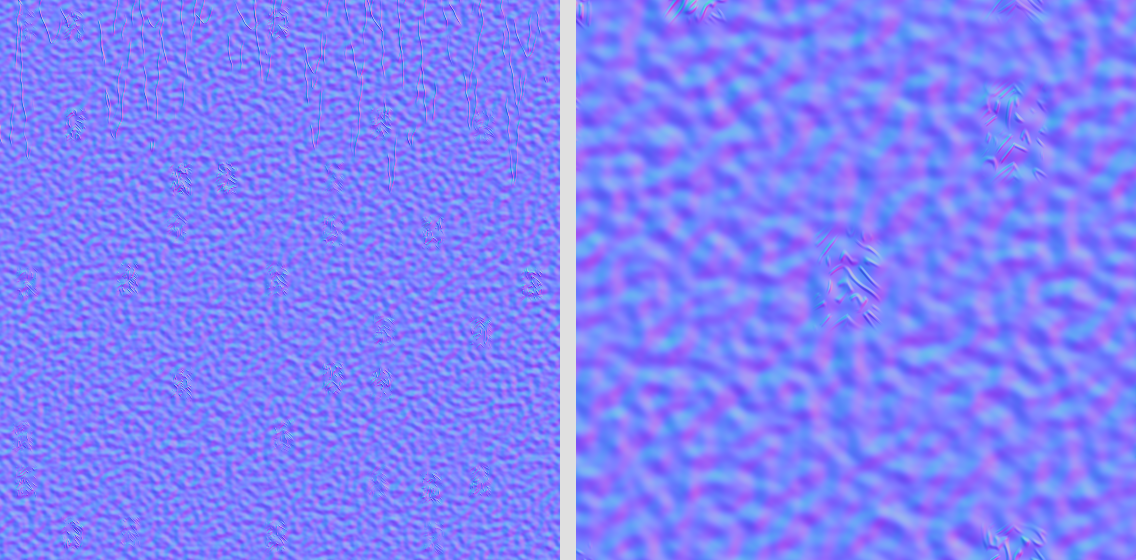
Left, the full canvas; right, a detail of the centre.
This texture map is drawn by a three.js fragment shader. Its source:

```glsl
// Tangent-space normal map of fine rippled plaster with drip outlines at the top and small scuffs
varying vec2 vUv;

vec2 hash2(vec2 p) {
  return fract(sin(vec2(dot(p, vec2(127.1, 311.7)), dot(p, vec2(269.5, 183.3)))) * 43758.5453);
}

float cornerSlope(vec2 cell, vec2 offset) {
  float angle = 6.2832 * hash2(cell).x;
  return dot(vec2(cos(angle), sin(angle)), offset);
}

float gradientNoise(vec2 p) {
  vec2 i = floor(p), f = fract(p);
  vec2 u = f * f * f * (f * (f * 6.0 - 15.0) + 10.0);
  vec2 e = vec2(1.0, 0.0);
  float low = mix(cornerSlope(i, f), cornerSlope(i + e.xy, f - e.xy), u.x);
  float high = mix(cornerSlope(i + e.yx, f - e.yx), cornerSlope(i + e.xx, f - e.xx), u.x);
  return mix(low, high, u.y);
}

// Two turned layers hide the noise lattice
float ripples(vec2 p) {
  vec2 turned = mat2(0.8, 0.6, -0.6, 0.8) * (p * vec2(72.0, 78.0));
  return gradientNoise(p * vec2(71.0, 77.0)) + gradientNoise(turned + 31.7);
}

// Broken outlines of tapering drips hanging from the top edge
float drips(vec2 p) {
  float sum = 0.0;
  for (int i = 0; i < 3; i++) {
    float layer = float(i);
    float columns = 8.0 + 3.0 * layer;
    float x = p.x * columns + 0.37 * layer;
    vec2 r = hash2(vec2(floor(x), layer * 17.0 + 3.0));
    float t = (1.0 - p.y) / mix(0.04, 0.4, r.x * r.x);
    float wobble = 0.006 * gradientNoise(vec2(floor(x) * 7.3, p.y * 40.0));
    float side = (fract(x) - 0.35 - 0.3 * r.y) / columns + wobble;
    float halfWidth = 0.27 / columns * pow(max(1.0 - t, 0.0), 0.7);
    float outline = smoothstep(0.0018, 0.0, abs(abs(side) - halfWidth));
    float gaps = smoothstep(-0.06, 0.1, gradientNoise(p * vec2(25.0, 13.0) + layer * 9.4));
    sum += outline * gaps * smoothstep(1.0, 0.96, t);
  }
  return sum;
}

// Roof-shaped clusters of thin strokes in scattered cells, with short upright nicks
float scuffs(vec2 p) {
  vec2 cell = floor(p * 11.0);
  vec2 r = hash2(cell + 5.3);
  vec2 q = (fract(p * 11.0) - 0.42 - 0.16 * hash2(cell + 41.0)) / 11.0;
  float area = smoothstep(0.032, 0.02, max(abs(q.x) * 1.5, abs(q.y)));
  vec2 bent = vec2(q.x * 45.0, (q.y + 0.9 * abs(q.x)) * 120.0) + cell * 8.7;
  float strokes = smoothstep(0.15, 0.0, abs(gradientNoise(bent)));
  float nicks = smoothstep(0.15, 0.0, abs(gradientNoise(q * vec2(130.0, 50.0) + cell * 5.9)));
  float choice = gradientNoise(q * 70.0 + cell * 3.1);
  float marks = strokes * smoothstep(-0.05, 0.1, choice) + nicks * smoothstep(-0.12, -0.25, choice);
  return step(r.x, 0.27) * mix(0.3, 1.0, r.y) * area * marks;
}

float height(vec2 p) {
  return 0.00245 * ripples(p) + 0.0013 * drips(p) + 0.0014 * scuffs(p);
}

void main() {
  // Central differences turn the height into a surface normal
  vec2 e = vec2(0.001, 0.0);
  vec2 slope = vec2(height(vUv + e.xy) - height(vUv - e.xy),
                    height(vUv + e.yx) - height(vUv - e.yx)) / 0.002;
  vec3 normal = normalize(vec3(-slope, 1.0));
  gl_FragColor = vec4(normal * 0.5 + 0.5, 1.0);
}
```
